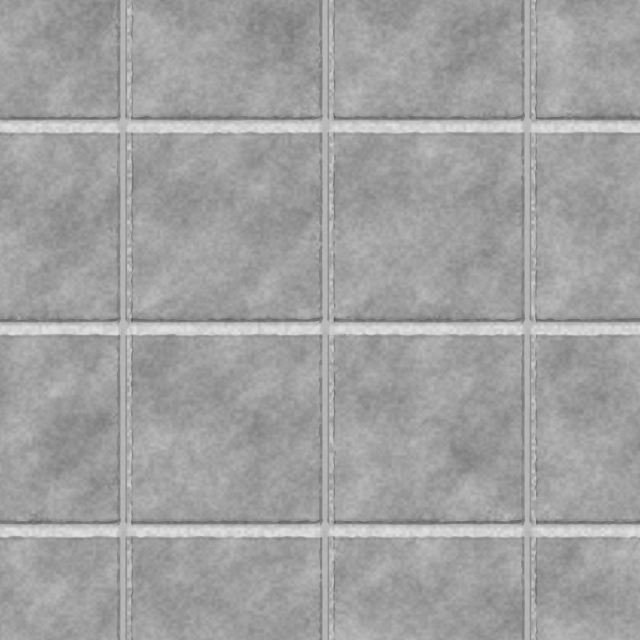
Reproduce this texture procedurally as a WebGL 2 fragment shader.

```glsl
#version 300 es
precision highp float;
// Square grey stone tiles with bevelled, lightly chipped edges and pale joints.
uniform vec2 u_resolution;
out vec4 outColor;

// Layout, in fractions of the canvas
const float PITCH = 0.3158;
const vec2 CROSSING = vec2(0.5085, 0.4922);

// Grey levels
const float STONE = 0.628;
const float SHADOW = 0.40;
const float SIDE_SHADOW = 0.48;
const float JOINT = 0.71;
const float BUMPY_RIM = 0.715;
const float HIGHLIGHT = 0.83;

// Strength of the wear
const float MOTTLE = 0.16;
const float TILE_MOTTLE = 0.12;
const float GRAIN = 0.055;
const float SMUDGE = 0.045;
const float CHIP = 0.13;
const float WOBBLE = 2.6;

float hash(vec2 p) {
  uvec2 q = uvec2(ivec2(floor(p))) * uvec2(1597u, 3571u);
  uint n = (q.x ^ q.y) * 74777u;
  n = (n ^ (n >> 15)) * 40503u;
  n ^= n >> 13;
  n *= 69069u;
  return float((n >> 8) & 65535u) / 65535.0;
}

float noise(vec2 p) {
  vec2 i = floor(p), f = fract(p);
  f = f * f * (3.0 - 2.0 * f);
  return mix(mix(hash(i), hash(i + vec2(1, 0)), f.x),
             mix(hash(i + vec2(0, 1)), hash(i + 1.0), f.x), f.y);
}

// Fractal noise centred on zero
float fbm(vec2 p) {
  float sum = 0.0, amp = 0.5;
  for (int k = 0; k < 5; k++) {
    sum += amp * (noise(p) - 0.5);
    p = mat2(1.6, 1.2, -1.2, 1.6) * p + 17.3;
    amp *= 0.55;
  }
  return sum;
}

// Soft strip covering lo..hi
float strip(float x, float lo, float hi, float soft) {
  return smoothstep(lo - soft, lo + soft, x) * (1.0 - smoothstep(hi - soft, hi + soft, x));
}

float blob(vec2 p, vec2 centre, vec2 radius) {
  vec2 q = (p - centre) / radius;
  return exp(-dot(q, q));
}

// Stone face: t is the place within the tile, id numbers the tile
float stoneFace(vec2 t, vec2 id, vec2 uv) {
  vec2 diagonal = vec2(t.x + t.y, 1.6 * (t.y - t.x));
  float g = STONE + MOTTLE * fbm(diagonal * 3.5 + 40.0);
  g += TILE_MOTTLE * fbm(t * 6.0 + id * 31.0 + 200.0);
  g += GRAIN * (noise(uv * 210.0 + 500.0) - 0.5);
  g += GRAIN * (noise(uv * vec2(110.0, 140.0) + 900.0) - 0.5);
  // Dark smudges and a pale cloud, stronger on some tiles
  float age = hash(id + 70.0);
  g -= SMUDGE * age * blob(t, vec2(0.78, 0.5), vec2(0.25, 0.18));
  g -= SMUDGE * 0.7 * blob(t, vec2(0.14, 0.84), vec2(0.2, 0.13));
  g += SMUDGE * 0.8 * blob(t, vec2(0.55, 0.83), vec2(0.16, 0.14));
  // Fine pits clustered near the rim
  vec2 rim = min(t, 1.0 - t);
  float nearRim = 1.0 - smoothstep(0.035, 0.12, min(rim.x, rim.y));
  float worn = nearRim * smoothstep(0.5, 0.8, noise(t * 9.0 + id * 13.0 + 300.0));
  float pits = noise(uv * 230.0 + 1300.0) - 0.5;
  return g + CHIP * worn * pits;
}

void main() {
  vec2 uv = gl_FragCoord.xy / u_resolution;
  float pixel = 1000.0 / min(u_resolution.x, u_resolution.y);
  float soft = max(1.2, 0.6 * pixel);
  vec2 p = (uv - CROSSING) / PITCH;
  vec2 t = fract(p);
  // Signed offset from the nearest joints, in thousandths of the canvas
  vec2 d = (fract(p + 0.5) - 0.5) * PITCH * 1000.0;
  float g = stoneFace(t, floor(p), uv);

  // Ragged edges and grain along the joints
  vec2 rag = WOBBLE * (vec2(noise(uv.yx * vec2(130, 60) + 60.0),
                            noise(uv * vec2(100, 50) + 160.0)) - 0.5);
  float speck = noise(uv * 190.0 + 700.0);
  float cross = 1.0 - smoothstep(4.0, 10.0, abs(d.x));

  // Lower shadow of each tile, lifted at its rounded corners
  float lift = 3.5 * exp(-max(abs(d.x) - 7.0, 0.0) / 4.0);
  float y = d.y - lift;
  float under = strip(y, 5.0, 9.4 + rag.y, soft);
  g = mix(g, SHADOW + 0.1 * speck, 0.92 * under);
  g -= 0.05 * strip(y, 9.0, 13.0 + rag.y, 2.0);

  // Bright upper bevel below the joint
  float top = strip(d.y, -15.0 + rag.y, 3.2, soft + 0.5);
  float lit = mix(JOINT + 0.03, HIGHLIGHT, smoothstep(2.0, -4.0, d.y));
  g = mix(g, lit + 0.1 * (speck - 0.5), top * (1.0 - 0.4 * cross));
  g -= 0.04 * strip(d.y, -20.0, -17.0 + rag.y, 1.5);

  // Upright joint: broken shadow, flat mortar, thin groove, bumpy rim
  float broken = smoothstep(0.15, 0.65, noise(uv * vec2(90, 150) + 400.0));
  float side = strip(d.x, -9.2 + rag.x, -5.2, soft);
  float clear = 1.0 - 0.85 * top;
  g = mix(g, SIDE_SHADOW, side * (0.35 + 0.5 * broken) * clear);
  float bump = strip(d.x, 6.0, 12.5 + rag.x, soft);
  g = mix(g, BUMPY_RIM + 0.24 * (speck - 0.5), 0.85 * bump * clear);
  g -= CHIP * broken * strip(d.x, 13.0 + rag.x, 15.0 + rag.x, soft) * clear;
  float mortar = strip(d.x, -4.2, 3.2, soft);
  g = mix(g, JOINT + 0.03 * (speck - 0.5), mortar);
  g = mix(g, 0.54, 0.75 * strip(d.x, 3.7, 5.5, soft) * clear);

  // Mortar swelling where the joints meet
  float knot = 1.0 - smoothstep(5.0, 8.5, length(d - vec2(0.0, 1.0)));
  g = mix(g, JOINT + 0.02, knot);
  outColor = vec4(vec3(clamp(g, 0.0, 1.0)), 1.0);
}
```
